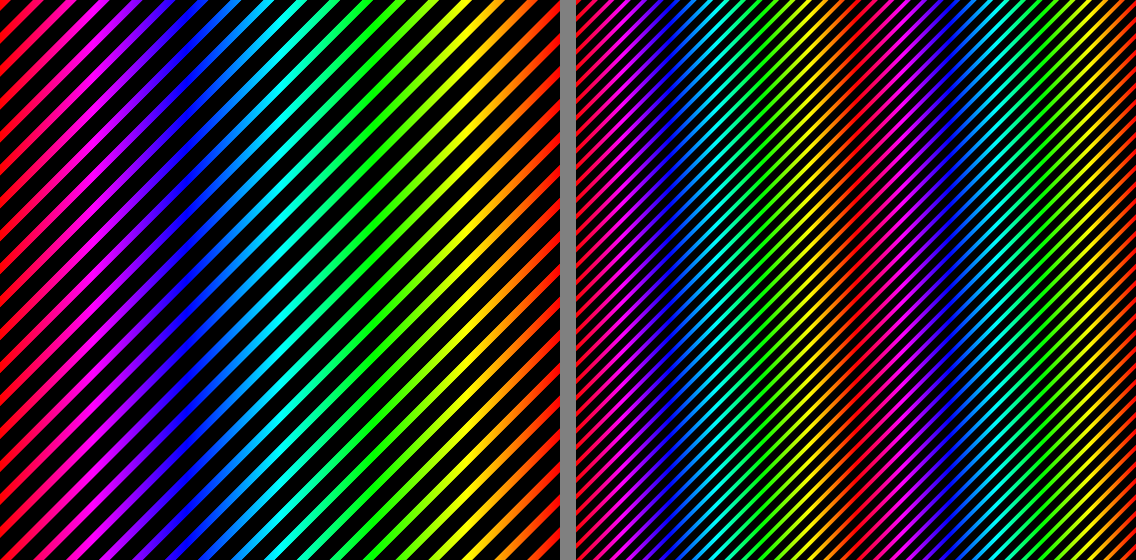
Left, the tile; right, the same tile 2 across and 2 down.
Give the GLSL for this pattern, as a WebGL 1 fragment shader.

```glsl
precision highp float;

uniform vec2 u_resolution;

#define STRIPES 17.0          // whole repeats across and down
#define STRIPE_FILL 0.3333    // lit share of each repeat
#define HUE_CYCLES 1.0        // whole turns of the colour wheel across
#define BACKGROUND vec3(0.0)

// Fully saturated colour wheel: 0 red, 1/3 green, 2/3 blue
vec3 hueToRgb(float hue) {
  vec3 ramp = abs(fract(hue + vec3(0.0, 2.0, 1.0) / 3.0) * 6.0 - 3.0);
  return clamp(ramp - 1.0, 0.0, 1.0);
}

// Coverage of the rising diagonal stripes, which begin at whole phases
float stripeCoverage(vec2 uv, float pixel) {
  float phase = STRIPES * (uv.x - uv.y);
  float halfFill = 0.5 * STRIPE_FILL;
  float fromCentre = abs(fract(phase - halfFill + 0.5) - 0.5);
  float blur = 0.5 * STRIPES * pixel * sqrt(2.0);
  return 1.0 - smoothstep(-blur, blur, fromCentre - halfFill);
}

void main() {
  vec2 uv = gl_FragCoord.xy / u_resolution;
  float pixel = 1.0 / min(u_resolution.x, u_resolution.y);

  // The hue runs backwards from left to right and closes on red
  vec3 rainbow = hueToRgb(-HUE_CYCLES * uv.x);
  vec3 colour = mix(BACKGROUND, rainbow, stripeCoverage(uv, pixel));
  gl_FragColor = vec4(colour, 1.0);
}
```
